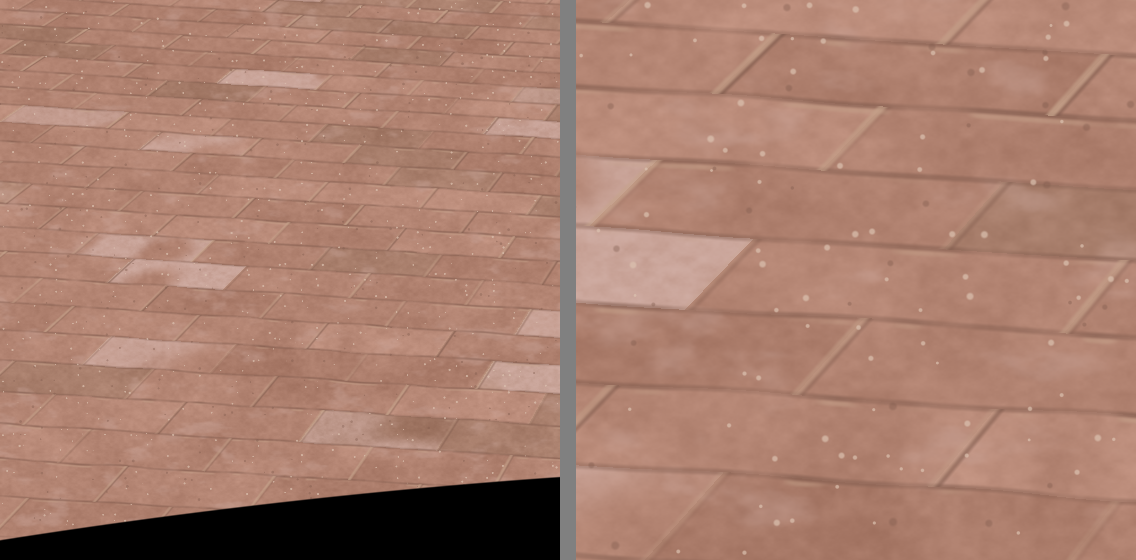
Left: the whole. Right: its middle third, enlarged.
Write a WebGL 1 fragment shader that draws this texture.

```glsl
precision highp float;
// Worn red brick paving in running bond, seen at a slant, cut off by a black curved edge.
uniform vec2 u_resolution;

#define HORIZON 1.276      // height of the vanishing line above the canvas top
#define TILT 0.063         // downward slope of the courses
#define VANISH_X 2.031     // where the head joints converge
#define COURSE_SCALE 70.17 // course density
#define BRICK_LENGTH 0.1208
#define JOINT_WIDTH 0.0021
#define JITTER 0.07        // irregular laying
#define TONE_SPREAD 0.055  // brightness range between bricks
#define PALE_SHARE 0.09    // share of bleached bricks
#define SPECK_SHARE 0.06

const vec3 CLAY = vec3(0.700, 0.516, 0.446);
const vec3 BROWN = vec3(0.645, 0.490, 0.415);
const vec3 BLEACHED = vec3(0.805, 0.665, 0.625);
const vec3 SAND = vec3(0.775, 0.640, 0.545);
const vec3 SHADOW = vec3(0.500, 0.355, 0.300);

float hash(vec2 p) {
  vec3 q = fract(p.xyx * vec3(0.1031, 0.1030, 0.0973));
  q += dot(q, q.yzx + 33.33);
  return fract((q.x + q.y) * q.z);
}

float noise(vec2 p) {
  vec2 i = floor(p), f = fract(p);
  f = f * f * (3.0 - 2.0 * f);
  return mix(mix(hash(i), hash(i + vec2(1.0, 0.0)), f.x),
             mix(hash(i + vec2(0.0, 1.0)), hash(i + 1.0), f.x), f.y);
}

float fbm(vec2 p) {
  float sum = 0.0, gain = 0.5;
  for (int i = 0; i < 4; i++) {
    sum += gain * noise(p);
    p = p * 2.03 + 17.7;
    gain *= 0.5;
  }
  return sum / 0.9375;
}

// Soft line around zero distance
float stroke(float dist, float halfWidth, float soft) {
  return 1.0 - smoothstep(halfWidth - soft, halfWidth + soft, abs(dist));
}

// Sparse round grains, one candidate per cell
float specks(vec2 p, float share) {
  vec2 cell = floor(p);
  vec2 center = 0.3 + 0.4 * vec2(hash(cell + 3.1), hash(cell + 8.7));
  float radius = mix(0.12, 0.3, hash(cell + 5.3));
  float dist = length(fract(p) - center);
  return step(hash(cell), share) * (1.0 - smoothstep(radius * 0.4, radius, dist));
}

void main() {
  vec2 p = gl_FragCoord.xy / u_resolution;
  float pixel = 1.0 / min(u_resolution.x, u_resolution.y);
  float soft = max(0.0013, pixel);

  // Ground plane: courses count upward, bricks count to the right
  float depth = 1.0 - p.y - TILT * (p.x - 0.5) + HORIZON;
  float course = COURSE_SCALE / depth + JITTER * (noise(p * vec2(14.0, 30.0)) - 0.5);
  float row = floor(course);
  float along = (p.x - VANISH_X) / (BRICK_LENGTH * depth) + 0.5 * mod(row, 2.0);

  // Nearest head joint, shifted at random; the brick lies on one side of it
  float joint = floor(along + 0.5);
  vec2 jointId = vec2(joint + 40.0, row);
  float headOffset = along - joint - JITTER * (hash(jointId + 11.0) - 0.5);
  vec2 brick = vec2(joint + 40.0 + step(0.0, headOffset), row);

  // Distances to the joints in canvas units
  float headDist = headOffset * BRICK_LENGTH * depth * 0.78;
  float bedDist = (course - floor(course + 0.5)) * depth * depth / COURSE_SCALE;

  // Brick body
  float cloud = fbm(p * vec2(16.0, 26.0));
  float grain = fbm(p * vec2(120.0, 160.0) + 31.0);
  vec3 color = mix(CLAY, BROWN, 0.7 * step(0.84, hash(brick + 71.0)));
  color += TONE_SPREAD * (hash(brick) - 0.5);
  color += 0.085 * (cloud - 0.5) + 0.065 * (grain - 0.5);

  // Bleached patches, strong on a few bricks and faint elsewhere
  float bloom = noise(vec2(along * 2.6, course * 0.9) + 9.0 * hash(brick + 23.0));
  float pale = step(hash(brick + 47.0), PALE_SHARE) * smoothstep(0.2, 0.6, bloom);
  pale *= 0.6 + 0.4 * hash(brick + 29.0);
  float haze = 0.35 * smoothstep(0.6, 0.85, fbm(p * vec2(20.0, 42.0) + 53.0));
  color = mix(color, BLEACHED, max(pale * (0.65 + 0.5 * grain), haze));

  // Bed joints: thin dark lines with a broken sandy lip
  float wear = noise(p * vec2(45.0, 60.0) + 7.0);
  float bed = stroke(bedDist, JOINT_WIDTH * 0.8, soft);
  color = mix(color, SHADOW, bed * mix(0.18, 0.62, wear));
  float lip = stroke(bedDist + 0.0032, JOINT_WIDTH * 0.7, soft);
  color = mix(color, SAND, lip * 0.45 * smoothstep(0.55, 0.85, wear));

  // Head joints: sand-filled, shaded on the right
  float fill = mix(0.2, 0.8, hash(jointId + 5.0)) * mix(0.6, 1.0, wear);
  float shade = mix(0.1, 0.65, hash(jointId + 19.0));
  color = mix(color, SHADOW, shade * stroke(headDist - 0.0028, JOINT_WIDTH * 0.7, soft));
  color = mix(color, SAND, fill * stroke(headDist, JOINT_WIDTH, soft));

  // Loose pale grit and small dark pits
  color = mix(color, vec3(0.86, 0.76, 0.69), 0.7 * specks(p * 105.0, SPECK_SHARE));
  color = mix(color, SHADOW, 0.4 * specks(p * 85.0 + 40.3, SPECK_SHARE * 0.6));

  // Black area below the curved rim
  float rim = 0.0352 + p.x * (0.157 - 0.044 * p.x);
  color *= smoothstep(-pixel, pixel, p.y - rim);
  gl_FragColor = vec4(clamp(color, 0.0, 1.0), 1.0);
}
```
